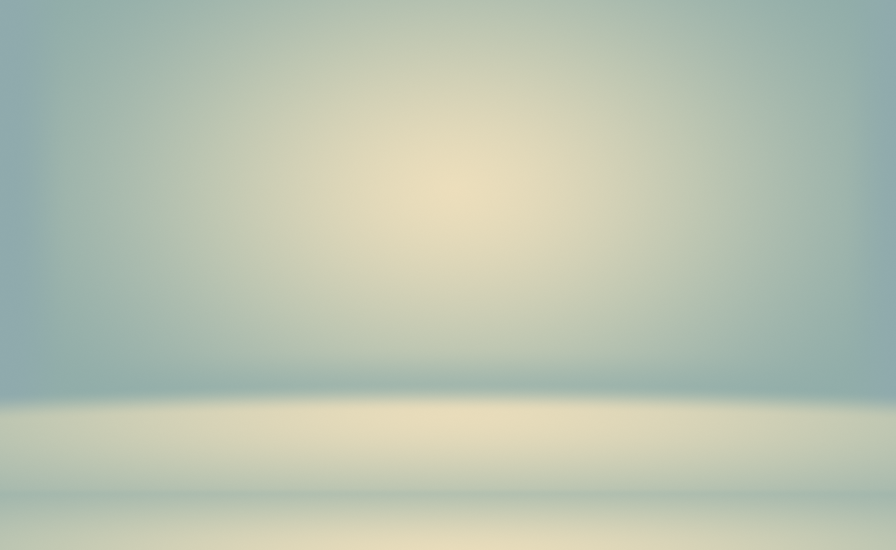
This background is drawn by a WebGL 2 fragment shader. Its source:

```glsl
#version 300 es
precision highp float;
// Empty studio backdrop: a warm glow on a teal wall above two softly lit floor bands.
uniform vec2 u_resolution;
out vec4 fragColor;

const vec3 COOL = vec3(0.570, 0.680, 0.664);
const vec3 SAGE = vec3(0.748, 0.779, 0.698);
const vec3 CREAM = vec3(0.925, 0.870, 0.735);
const vec3 RIM_BLUE = vec3(0.562, 0.668, 0.678);

// Distance from a centre, scaled so the ellipse edge lies at 1.
float ellipse(vec2 p, vec2 center, vec2 radius) {
    return length((p - center) / radius);
}

// Light that fades to nothing at distance 1; peak sharpens its centre.
float falloff(float d, float peak) {
    float t = clamp(d, 0.0, 1.0);
    return 1.0 - mix(smoothstep(0.0, 1.0, t), t, peak);
}

// Floor light with a little ambient warmth.
float floorLight(vec2 p, vec2 center, vec2 radius, float ambient) {
    return mix(ambient, 0.96, falloff(ellipse(p, center, radius), 0.2));
}

// Three-stop ramp from cool to warm.
vec3 warmthColor(float w) {
    vec3 lower = mix(COOL, SAGE, clamp(w * 2.0, 0.0, 1.0));
    return mix(lower, CREAM, clamp(w * 2.0 - 1.0, 0.0, 1.0));
}

float hash(vec2 p) {
    return fract(sin(dot(p, vec2(12.9898, 78.233))) * 43758.5453);
}

void main() {
    vec2 uv = gl_FragCoord.xy / u_resolution;
    float axis = 0.508;
    float dx = uv.x - axis;
    float horizon = 0.296 - 0.07 * dx * dx;

    // Wall glow, dimmed just above the horizon and bluish at the far sides
    float wallDist = ellipse(uv, vec2(axis, 0.655), vec2(0.545, 0.585));
    float wallLight = falloff(wallDist, 0.4);
    wallLight *= mix(0.45, 1.0, smoothstep(horizon - 0.01, horizon + 0.075, uv.y));
    vec3 color = warmthColor(wallLight);
    color = mix(color, RIM_BLUE, smoothstep(0.43, 0.50, abs(dx)));

    // Upper floor band with a gently bowed, blurred horizon
    float upper = floorLight(uv, vec2(axis, 0.244), vec2(0.90, 0.235), 0.15);
    float upperMask = 1.0 - smoothstep(horizon - 0.044, horizon + 0.008, uv.y);
    color = mix(color, warmthColor(upper), upperMask);

    // Lower floor band, brightest at the bottom edge
    float lower = floorLight(uv, vec2(axis, -0.005), vec2(0.90, 0.165), 0.12);
    float lowerMask = 1.0 - smoothstep(0.098, 0.113, uv.y);
    color = mix(color, warmthColor(lower), lowerMask);

    // Faint dither against banding
    color += (hash(uv) - 0.5) / 200.0;
    fragColor = vec4(color, 1.0);
}
```
